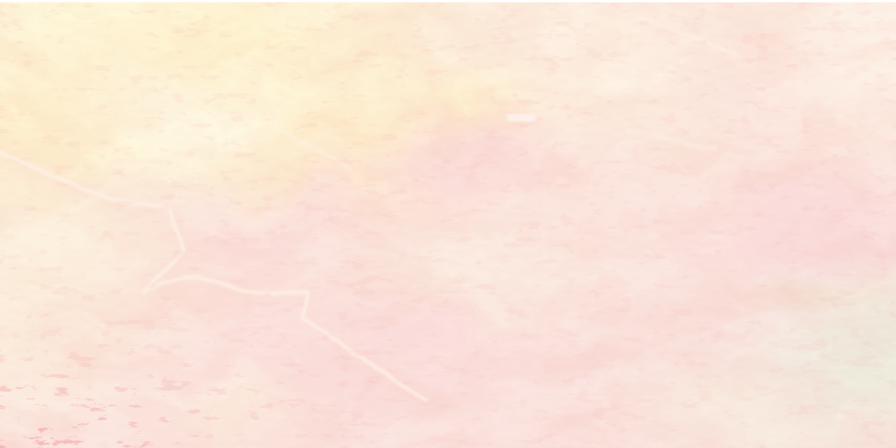
Write a Shadertoy shader that draws this background.

```glsl
// Pastel watercolour paper: soft pools of yellow, pink, cream and mint are
// layered over a pale wash, then broken up by horizontally stretched noise.
// Wavering pale rims mark dried paint, and red flecks gather at lower left.

float hash(vec2 p) {
    vec3 q = fract(vec3(p.xyx) * 0.1031);
    q += dot(q, q.yzx + 33.33);
    return fract((q.x + q.y) * q.z);
}

float noise(vec2 p) {
    vec2 i = floor(p), f = fract(p);
    f = f * f * (3.0 - 2.0 * f);
    return mix(mix(hash(i), hash(i + vec2(1, 0)), f.x),
               mix(hash(i + vec2(0, 1)), hash(i + vec2(1, 1)), f.x), f.y);
}

float fbm(vec2 p) {
    float sum = 0.0, gain = 0.52;
    for (int i = 0; i < 5; i++) {
        sum += gain * noise(p);
        p = mat2(1.9, 0.35, -0.35, 1.9) * p + 17.3;
        gain *= 0.5;
    }
    return sum;
}

// Lays a soft elliptical pool of paint over the colour
void pool(inout vec3 color, vec2 p, vec2 center, vec2 radius, vec3 paint, float strength) {
    vec2 d = (p - center) / radius;
    color = mix(color, paint, strength * exp(-dot(d, d)));
}

float segment(vec2 p, vec2 a, vec2 b) {
    vec2 ab = b - a;
    return length(p - a - ab * clamp(dot(p - a, ab) / dot(ab, ab), 0.0, 1.0));
}

// Distance to the two main dried rims
float rimDistance(vec2 p) {
    float d = segment(p, vec2(0.0, 0.655), vec2(0.15, 0.595));
    d = min(d, segment(p, vec2(0.15, 0.595), vec2(0.25, 0.548)));
    d = min(d, segment(p, vec2(0.25, 0.548), vec2(0.385, 0.53)));
    d = min(d, segment(p, vec2(0.385, 0.53), vec2(0.41, 0.44)));
    d = min(d, segment(p, vec2(0.41, 0.44), vec2(0.33, 0.36)));
    d = min(d, segment(p, vec2(0.33, 0.36), vec2(0.44, 0.385)));
    d = min(d, segment(p, vec2(0.44, 0.385), vec2(0.55, 0.345)));
    d = min(d, segment(p, vec2(0.55, 0.345), vec2(0.69, 0.342)));
    d = min(d, segment(p, vec2(0.69, 0.342), vec2(0.68, 0.29)));
    d = min(d, segment(p, vec2(0.68, 0.29), vec2(0.80, 0.205)));
    return min(d, segment(p, vec2(0.80, 0.205), vec2(0.96, 0.115)));
}

// Distance to the fainter rims in the upper half
float faintRimDistance(vec2 p) {
    float d = segment(p, vec2(0.55, 0.76), vec2(0.78, 0.62));
    d = min(d, segment(p, vec2(1.43, 0.96), vec2(1.66, 0.87)));
    return min(d, segment(p, vec2(1.40, 0.70), vec2(1.59, 0.67)));
}

void mainImage(out vec4 fragColor, in vec2 fragCoord) {
    vec2 p = fragCoord / iResolution.xy * vec2(2, 1);
    float pixel = 1.0 / iResolution.y;
    vec2 wobble = vec2(fbm(p * 7.0), fbm(p * 7.0 + 41.0)) - 0.5;
    vec2 q = p + 0.16 * wobble;

    // Broad wash
    vec3 color = mix(vec3(0.98, 0.875, 0.855), vec3(0.985, 0.91, 0.865), smoothstep(0.3, 1.0, p.y));
    vec3 cream = vec3(0.99, 0.935, 0.875), yellow = vec3(0.995, 0.935, 0.77);
    vec3 pink = vec3(0.98, 0.845, 0.845);

    // Yellow and cream on the left
    pool(color, q, vec2(0.25, 0.86), vec2(0.75, 0.38), vec3(0.992, 0.95, 0.83), 1.0);
    pool(color, q, vec2(0.05, 0.40), vec2(0.32, 0.30), vec3(0.985, 0.93, 0.855), 0.9);
    pool(color, q, vec2(0.05, 0.70), vec2(0.28, 0.12), yellow, 0.6);
    pool(color, q, vec2(0.55, 0.92), vec2(0.30, 0.13), yellow, 0.5);
    pool(color, q, vec2(0.78, 0.68), vec2(0.25, 0.11), yellow, 0.85);
    pool(color, q, vec2(1.08, 0.78), vec2(0.18, 0.07), yellow, 0.7);
    pool(color, q, vec2(0.40, 0.73), vec2(0.20, 0.10), vec3(0.992, 0.955, 0.88), 0.8);

    // Pink, cream and mint elsewhere
    pool(color, q, vec2(1.03, 0.64), vec2(0.25, 0.09), pink, 0.8);
    pool(color, q, vec2(0.62, 0.46), vec2(0.24, 0.11), pink, 0.7);
    pool(color, q, vec2(0.85, 0.22), vec2(0.30, 0.13), pink, 0.6);
    pool(color, q, vec2(1.04, 0.39), vec2(0.32, 0.10), vec3(0.98, 0.905, 0.86), 0.85);
    pool(color, q, vec2(1.38, 0.80), vec2(0.26, 0.13), cream, 0.8);
    pool(color, q, vec2(1.68, 0.77), vec2(0.16, 0.18), vec3(0.98, 0.87, 0.84), 0.7);
    pool(color, q, vec2(1.95, 0.88), vec2(0.22, 0.18), vec3(0.99, 0.93, 0.89), 0.9);
    pool(color, q, vec2(1.90, 0.47), vec2(0.28, 0.12), vec3(0.98, 0.85, 0.86), 0.7);
    pool(color, q, vec2(1.87, 0.345), vec2(0.18, 0.035), vec3(0.96, 0.86, 0.79), 0.7);
    pool(color, q, vec2(1.98, 0.20), vec2(0.26, 0.17), vec3(0.925, 0.92, 0.86), 0.9);
    pool(color, q, vec2(1.68, 0.07), vec2(0.20, 0.08), vec3(0.965, 0.905, 0.85), 0.7);
    pool(color, q, vec2(0.52, 0.09), vec2(0.12, 0.06), vec3(0.985, 0.915, 0.85), 0.7);

    // Cloudy blotches and fine paper grain
    float cloud = fbm(q * vec2(7, 15));
    float blotch = smoothstep(0.46, 0.56, fbm(q * vec2(11, 24) + 9.0));
    color += (cloud - 0.5) * vec3(0.008, 0.06, 0.065) + (blotch - 0.5) * vec3(0.002, 0.011, 0.013);
    color += (fbm(p * vec2(40, 100)) - 0.5) * vec3(0.01, 0.025, 0.025);

    // Pale rims with a pink shade on their lower right
    vec2 r = p + 0.035 * wobble;
    float shade = exp(-rimDistance(r + vec2(-0.018, 0.014)) / 0.022);
    float rim = smoothstep(0.007 + pixel, 0.0, rimDistance(r));
    color = mix(color, vec3(0.98, 0.86, 0.82), 0.4 * shade);
    color = mix(color, vec3(0.995, 0.945, 0.905), 0.7 * rim);
    color = mix(color, vec3(0.995, 0.95, 0.90), 0.4 * smoothstep(0.009, 0.0, faintRimDistance(r)));

    // Red flecks, densest in the lower left corner
    float fleck = smoothstep(0.62, 0.76, fbm(p * vec2(30, 75) + 5.0));
    float corner = exp(-dot(p / vec2(0.45, 0.16), p / vec2(0.45, 0.16)));
    color = mix(color, vec3(0.96, 0.68, 0.69), fleck * (0.12 + 0.7 * corner));

    // Small pale dash and white top margin
    vec2 dash = smoothstep(vec2(0.04, 0.011), vec2(0.025, 0.005), abs(p - vec2(1.164, 0.737)));
    color = mix(color, vec3(0.99, 0.955, 0.94), 0.8 * dash.x * dash.y);
    color = mix(color, vec3(1), smoothstep(0.995 - pixel, 0.995 + pixel, p.y));
    fragColor = vec4(clamp(color, 0.0, 1.0), 1);
}
```
